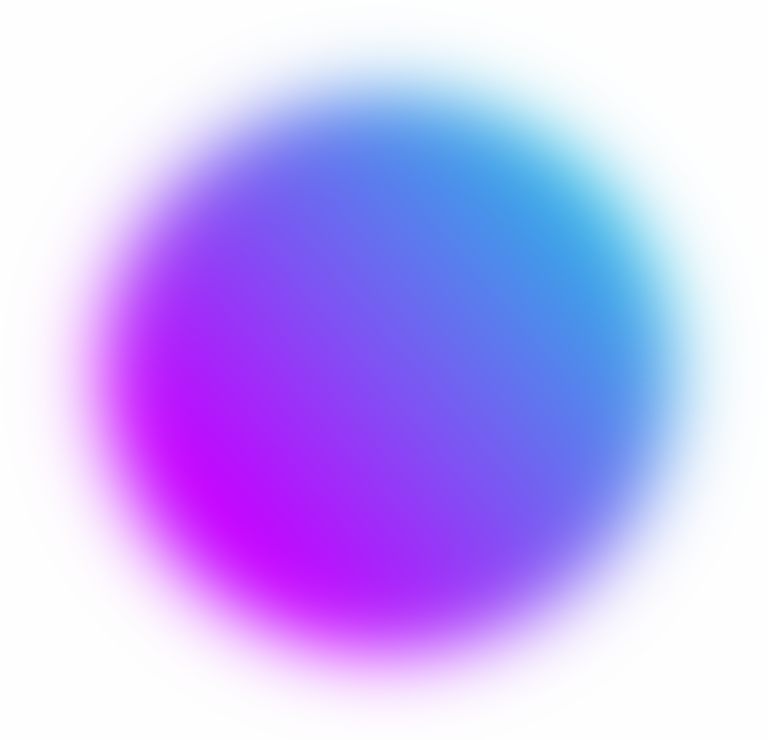
This background is drawn by a WebGL 2 fragment shader. Its source:

```glsl
#version 300 es
precision highp float;

uniform vec2 u_resolution;
out vec4 outColor;

#define ORB_CENTER vec2(0.506, 0.496)
#define ORB_RADII vec2(0.384, 0.376)
#define EDGE_BLUR 0.048
#define GRADIENT_ANGLE 0.707
#define GRADIENT_START -0.30
#define GRADIENT_END 0.39
#define MAGENTA vec3(0.775, 0.0, 1.0)
#define VIOLET_BLUE vec3(0.49, 0.33, 0.95)
#define CYAN vec3(0.15, 0.72, 0.895)
#define PAPER vec3(0.996)

// Coverage of a Gaussian-blurred edge at a signed distance from it.
float blurredEdge(float dist) {
    float x = clamp(dist / EDGE_BLUR, -4.0, 4.0);
    return 0.5 - 0.5 * tanh(0.7979 * (x + 0.0447 * x * x * x));
}

// Three-stop ramp along the tilted axis, with the middle stop at zero.
vec3 orbColor(vec2 p) {
    vec2 axis = vec2(cos(GRADIENT_ANGLE), sin(GRADIENT_ANGLE));
    float s = dot(p, axis);
    vec3 lower = mix(VIOLET_BLUE, MAGENTA, clamp(s / GRADIENT_START, 0.0, 1.0));
    vec3 upper = mix(VIOLET_BLUE, CYAN, clamp(s / GRADIENT_END, 0.0, 1.0));
    return s < 0.0 ? lower : upper;
}

void main() {
    // Centered coordinates in units of canvas height.
    vec2 uv = gl_FragCoord.xy / u_resolution;
    vec2 p = (uv - ORB_CENTER) * vec2(u_resolution.x / u_resolution.y, 1.0);

    // Approximate distance to the slightly elliptical rim.
    float meanRadius = 0.5 * (ORB_RADII.x + ORB_RADII.y);
    float rimDistance = (length(p / ORB_RADII) - 1.0) * meanRadius;

    outColor = vec4(mix(PAPER, orbColor(p), blurredEdge(rimDistance)), 1.0);
}
```
